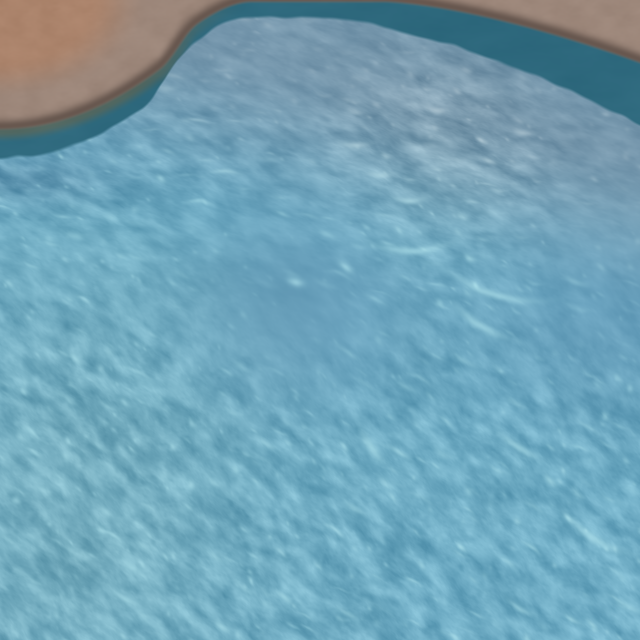
This texture is drawn by a Shadertoy shader. Its source:

```glsl
#define EDGE_SOFT 0.0035
#define RIPPLE_GAIN 0.34
#define GLINT_GAIN 0.62
#define GLINT_CELLS 23.0
#define WATER_DEEP vec3(0.385, 0.595, 0.715)
#define WATER_BRIGHT vec3(0.43, 0.67, 0.765)
#define WATER_GREY vec3(0.46, 0.59, 0.675)
#define GLINT_COLOR vec3(0.68, 0.88, 0.92)
#define WALL_COLOR vec3(0.18, 0.41, 0.49)
#define COPING_COLOR vec3(0.615, 0.53, 0.48)
#define DECK_COLOR vec3(0.67, 0.515, 0.42)
#define LIP_COLOR vec3(0.37, 0.31, 0.28)

float hash(vec2 p) {
    vec3 q = fract(p.xyx * 0.1031);
    q += dot(q, q.yzx + 33.33);
    return fract((q.x + q.y) * q.z);
}
float noise(vec2 p) {
    vec2 i = floor(p), f = fract(p);
    f = f * f * (3.0 - 2.0 * f);
    return mix(mix(hash(i), hash(i + vec2(1, 0)), f.x),
               mix(hash(i + vec2(0, 1)), hash(i + vec2(1, 1)), f.x), f.y);
}
float fbm(vec2 p) {
    float sum = 0.0, amp = 0.5;
    for (int i = 0; i < 4; i++) {
        sum += amp * noise(p);
        p = mat2(1.6, 1.2, -1.2, 1.6) * p + 7.3;
        amp *= 0.5;
    }
    return sum;
}
// Coordinates along and across an axis at angle a
vec2 alignTo(vec2 p, float a) {
    return mat2(cos(a), -sin(a), sin(a), cos(a)) * p;
}
float smoothMin(float a, float b, float k) {
    float h = max(k - abs(a - b), 0.0) / k;
    return min(a, b) - h * h * k * 0.25;
}
// Heights of the pool rim and of the waterline
float rimHeight(float x) {
    float left = 0.798 + 1.5 * x * x + 0.025 * smoothstep(0.25, 0.31, x);
    return smoothMin(left, 0.997 - 0.376 * pow(max(x - 0.6, 0.0), 1.5), 0.06);
}
float waterHeight(float x) {
    float left = 0.753 + 1.6 * x * x + 0.035 * smoothstep(0.22, 0.30, x);
    return smoothMin(left, 0.974 - 0.482 * pow(max(x - 0.47, 0.0), 1.65), 0.06);
}
float blob(vec2 p, vec2 center, vec2 radius) {
    vec2 q = (p - center) / radius;
    return exp(-dot(q, q));
}
// Bent, tapering highlight
float streak(vec2 p, float angle, vec2 size, float bend) {
    vec2 q = alignTo(p, angle);
    return blob(q, vec2(0, bend * q.x * q.x), size);
}
// Jittered highlights, one candidate per cell
float scatterGlints(vec2 p, float angle) {
    vec2 g = p * GLINT_CELLS;
    float sum = 0.0;
    for (int k = 0; k < 9; k++) {
        vec2 id = floor(g) + vec2(k % 3 - 1, k / 3 - 1);
        float h = hash(id + 11.0), s = hash(id + 71.0);
        vec2 center = id + vec2(h, hash(id + 37.0));
        vec2 radius = vec2(0.15 + 0.32 * s * s, 0.07 + 0.05 * h);
        sum += streak(g - center, angle + 0.7 * (s - 0.5), radius, h - 0.4)
             * smoothstep(0.4, 1.05, hash(id + 53.0));
    }
    return sum;
}
// Strong crests: position, angle, half length
float crests(vec2 p) {
    vec4 c[8] = vec4[8](vec4(0.925, 0.16, -0.6, 0.045), vec4(0.58, 0.30, -1.0, 0.025),
        vec4(0.81, 0.30, -0.55, 0.03), vec4(0.64, 0.61, 0.0, 0.05), vec4(0.77, 0.54, -0.3, 0.06),
        vec4(0.75, 0.49, -0.55, 0.04), vec4(0.46, 0.557, -0.4, 0.012), vec4(0.54, 0.582, -0.5, 0.012));
    float sum = 0.0;
    for (int i = 0; i < 8; i++) sum += streak(p - c[i].xy, c[i].z, vec2(c[i].w, 0.006), 2.5);
    return sum;
}
vec3 waterColor(vec2 p) {
    float calm = blob(p, vec2(0.47, 0.53), vec2(0.17, 0.16));
    float side = blob(p, vec2(0.98, 0.52), vec2(0.27, 0.17));
    float sheen = blob(p, vec2(0.69, 0.74), vec2(0.16, 0.15));
    float grey = smoothstep(0.62, 0.90, p.y + 0.25 * (p.x - 0.5));
    float light = 1.05 - 0.7 * calm - 0.7 * side - 0.4 * smoothstep(0.6, 0.85, p.y);
    vec3 col = mix(WATER_DEEP, WATER_BRIGHT, clamp(light, 0.0, 1.0));
    col = mix(col, WATER_GREY, grey);
    col += vec3(0.03, 0.01, -0.015) * blob(p, vec2(0.1, 0.2), vec2(0.35, 0.4));
    col += vec3(0.06, 0.045, 0.03) * sheen;
    col -= vec3(0.05, 0.07, 0.06) * blob(p, vec2(0.03, 0.72), vec2(0.16, 0.04));
    // Ripples, steeper toward the near side
    vec2 w = p + 0.012 * (vec2(fbm(p * 14.0), fbm(p * 14.0 + 31.0)) - 0.5);
    float depth = smoothstep(0.4, 0.75, p.y);
    float wave = mix(fbm(alignTo(w, -0.78) * vec2(30, 64)), fbm(alignTo(w, -0.38) * vec2(25, 68)), depth) - 0.47;
    float chop = clamp(1.0 - 0.8 * calm - 0.55 * side - 0.5 * grey + 0.85 * sheen, 0.14, 1.1);
    col += RIPPLE_GAIN * chop * wave * vec3(0.95, 0.85, 0.75) + 0.05 * (fbm(p * 9.0) - 0.47);
    // Highlights, paler in the reflected sheen
    float tilt = mix(-0.8, -0.35, depth);
    float glint = chop * (scatterGlints(w, tilt) + 0.6 * scatterGlints(w * 1.55 + 4.0, tilt)) + crests(w);
    vec3 glintColor = mix(GLINT_COLOR, vec3(0.72, 0.80, 0.84), grey);
    return mix(col, glintColor, clamp(GLINT_GAIN * glint, 0.0, 0.85));
}
void mainImage(out vec4 fragColor, in vec2 fragCoord) {
    vec2 p = fragCoord / iResolution.xy;
    float soft = max(EDGE_SOFT, 1.0 / iResolution.y);
    float rim = rimHeight(p.x), slope = (rimHeight(p.x + 0.005) - rim) / 0.005;
    float d = (p.y - rim) / sqrt(1.0 + slope * slope);
    // Paving with a warm corner and a dark lip
    float corner = 1.0 - smoothstep(0.7, 1.15, length((p - vec2(0, 1)) / vec2(0.2, 0.135)));
    vec3 paving = mix(COPING_COLOR, DECK_COLOR, corner) + 0.05 * (fbm(p * vec2(40, 60)) - 0.47);
    paving = mix(paving, LIP_COLOR, 0.85 * blob(vec2(d, 0), vec2(0.005, 0), vec2(0.01)));
    // Wall, tinted under the left lip
    float tint = (1.0 - smoothstep(0.2, 0.4, p.x)) * smoothstep(-0.022, -0.004, d);
    vec3 wall = mix(WALL_COLOR, vec3(0.36, 0.40, 0.34), 0.75 * tint);
    wall += 0.04 * (fbm(p * vec2(12, 30)) - 0.47);
    float shore = p.y - waterHeight(p.x) + 0.006 * (noise(p * 38.0) - 0.5);
    vec3 col = mix(waterColor(p), wall, smoothstep(-soft, soft, shore));
    fragColor = vec4(clamp(mix(col, paving, smoothstep(-soft, soft, d)), 0.0, 1.0), 1.0);
}
```
